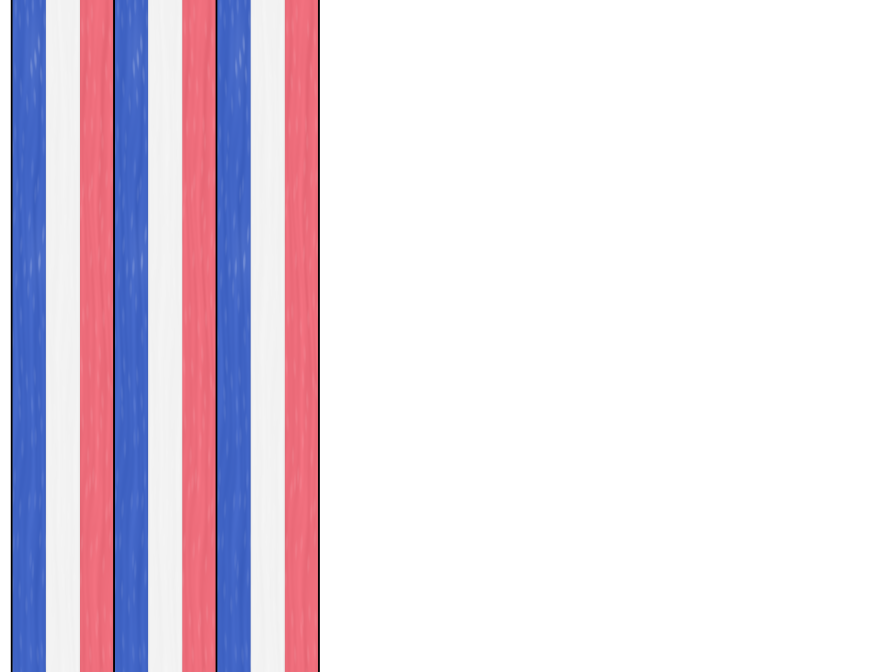
Reproduce this background procedurally as a Shadertoy shader.

```glsl
// Three repeats of blue, white and red painted planks on a plain white ground.
// The planks repeat with fract; thin black seams part the groups, and layered
// sines with stretched cellular noise make the wood grain and pale scuffs.

vec2 hash2(vec2 p) {
    return fract(sin(vec2(dot(p, vec2(127.1, 311.7)), dot(p, vec2(269.5, 183.3)))) * 4375.85);
}

// Distance to the nearest scattered point
float cellular(vec2 p) {
    vec2 cell = floor(p);
    float nearest = 1.0;
    for (int j = -1; j <= 1; j++)
        for (int i = -1; i <= 1; i++) {
            vec2 corner = cell + vec2(i, j);
            nearest = min(nearest, length(corner + hash2(corner) - p));
        }
    return nearest;
}

// Long vertical fibres, gently bent; u counts planks across
float woodGrain(float u, float y) {
    float bend = 0.06 * sin(y * 9.0 + u * 3.0) + 0.03 * sin(y * 23.0 + u * 7.0);
    float v = u + bend;
    float fibres = 0.45 * sin(v * 13.0 + 1.0) + 0.35 * sin(v * 23.0 + sin(y * 5.0))
                 + 0.3 * sin(v * 37.0 + 2.0 * sin(y * 11.0));
    return fibres + 0.8 * (0.5 - cellular(vec2(v * 6.0, y * 9.0)));
}

void mainImage(out vec4 fragColor, in vec2 fragCoord) {
    vec2 uv = fragCoord / iResolution.xy;
    float pixel = 1.0 / iResolution.x;

    // Position counted in groups of three planks
    float period = 0.1143;
    float groupPos = (uv.x - 0.0130) / period;
    float u = fract(groupPos) * 3.0;
    float soft = 1.5 * pixel / period;

    // Plank colours
    float toWhite = smoothstep(-soft, soft, u - 1.0);
    float toRed = smoothstep(-soft, soft, u - 2.0);
    vec3 blue = vec3(0.25, 0.39, 0.77);
    vec3 red = vec3(0.93, 0.425, 0.48);
    vec3 paint = mix(mix(blue, vec3(0.95), toWhite), red, toRed);

    // Grain, weakest on the white plank
    float strength = mix(mix(0.022, 0.007, toWhite), 0.022, toRed);
    paint += strength * woodGrain(u, uv.y);

    // Pale scuffs: scattered flecks, plus two worn patches on the blue plank
    float fleck = smoothstep(0.28, 0.05, cellular(vec2(u * 5.0 + 0.3 * sin(uv.y * 14.0), uv.y * 14.0)));
    vec2 upper = (vec2(u, uv.y) - vec2(0.68, 0.92)) / vec2(0.25, 0.06);
    vec2 middle = (vec2(u, uv.y) - vec2(0.75, 0.62)) / vec2(0.3, 0.05);
    float worn = exp(-dot(upper, upper)) + exp(-dot(middle, middle));
    paint += (1.0 - paint) * (0.07 * fleck + 0.13 * worn * (0.4 + fleck) * (1.0 - toWhite));

    // Faint shading where planks meet
    float joint = abs(u - round(u)) * period / 3.0;
    paint *= 1.0 - 0.04 * smoothstep(0.0025, 0.0, joint);

    // Planks over the white ground, then the four black seams
    float panel = smoothstep(-soft, soft, groupPos) * smoothstep(soft, -soft, groupPos - 3.0);
    vec3 color = mix(vec3(1.0), paint, panel);
    float seam = abs(groupPos - clamp(round(groupPos), 0.0, 3.0)) * period;
    color *= smoothstep(-0.6 * pixel, 0.6 * pixel, seam - 0.0010);

    fragColor = vec4(clamp(color, 0.0, 1.0), 1.0);
}
```
